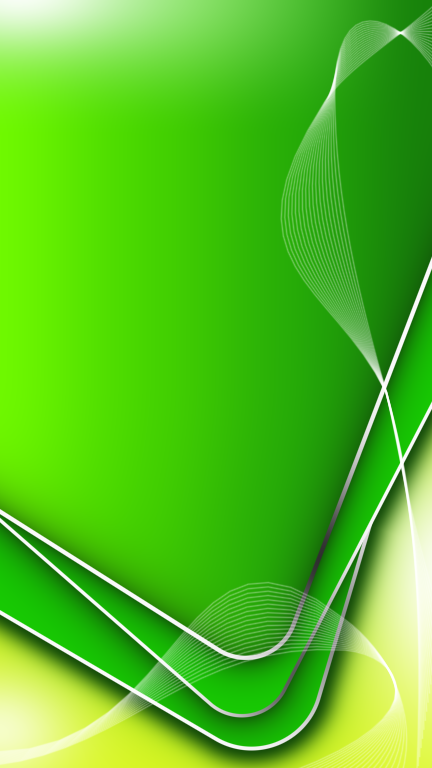
Reproduce this background procedurally as a WebGL 1 fragment shader.

```glsl
precision highp float;
// Glossy green panels with rounded V-shaped steel edges and two fine line ribbons.

uniform vec2 u_resolution;

const vec3 WHITE = vec3(1.0);
const vec3 LIME = vec3(0.44, 0.98, 0.0);
const vec3 LEAF = vec3(0.28, 0.84, 0.0);
const vec3 GRASS = vec3(0.14, 0.66, 0.03);
const vec3 FOREST = vec3(0.09, 0.51, 0.04);
const vec3 SHADOW = vec3(0.06, 0.27, 0.03);
const vec3 PANEL = vec3(0.09, 0.80, 0.01);
const vec3 YELLOW = vec3(0.86, 0.97, 0.14);
const vec3 MINT = vec3(0.64, 0.92, 0.55);

const int STRANDS = 18;
const int STEPS = 16;

float rayDistance(vec2 q, vec2 dir) {
  return length(q - dir * max(dot(q, dir), 0.0));
}

// Signed distance to an upward wedge with a round tip, negative inside.
float roundWedge(vec2 p, vec2 centre, vec2 left, vec2 right, float radius) {
  vec2 q = p - centre;
  float d = min(rayDistance(q, left), rayDistance(q, right));
  bool inside = right.x * q.y > right.y * q.x && q.x * left.y > q.y * left.x;
  return (inside ? -d : d) - radius;
}

float segmentDistance(vec2 p, vec2 a, vec2 b) {
  vec2 ab = b - a;
  vec2 ap = p - a;
  return length(ap - ab * clamp(dot(ap, ab) / dot(ab, ab), 0.0, 1.0));
}

vec2 bezier(vec2 a, vec2 b, vec2 c, vec2 d, float t) {
  float s = 1.0 - t;
  return s * s * s * a + 3.0 * s * s * t * b + 3.0 * s * t * t * c + t * t * t * d;
}

float fill(float d, float pixel) {
  return 1.0 - smoothstep(-0.5 * pixel, 0.5 * pixel, d);
}

float glow(vec2 p, vec2 centre, vec2 size) {
  vec2 q = (p - centre) / size;
  return exp(-dot(q, q));
}

// Strands blended between two cubic curves, a and b.
float ribbon(vec2 p, float pixel, vec2 a0, vec2 a1, vec2 a2, vec2 a3,
             vec2 b0, vec2 b1, vec2 b2, vec2 b3) {
  vec2 low = min(min(min(a0, a1), min(a2, a3)), min(min(b0, b1), min(b2, b3)));
  vec2 high = max(max(max(a0, a1), max(a2, a3)), max(max(b0, b1), max(b2, b3)));
  if (any(lessThan(p, low - 0.01)) || any(greaterThan(p, high + 0.01))) return 0.0;
  float clear = 1.0;
  for (int i = 0; i < STRANDS; i++) {
    float k = float(i) / float(STRANDS - 1);
    vec2 c0 = mix(a0, b0, k);
    vec2 c1 = mix(a1, b1, k);
    vec2 c2 = mix(a2, b2, k);
    vec2 c3 = mix(a3, b3, k);
    vec2 start = c0;
    float d = 1.0;
    for (int j = 1; j <= STEPS; j++) {
      vec2 end = bezier(c0, c1, c2, c3, float(j) / float(STEPS));
      d = min(d, segmentDistance(p, start, end));
      start = end;
    }
    clear *= 1.0 - 0.38 * fill(d - 0.0013, 1.5 * pixel);
  }
  return 1.0 - clear;
}

vec3 mainPanel(vec2 p, float edge) {
  float t = p.x + 0.06 * smoothstep(0.9, 0.4, p.y);
  vec3 col = mix(LIME, LEAF, smoothstep(-0.05, 0.38, t));
  col = mix(col, GRASS, smoothstep(0.27, 0.76, t));
  col = mix(col, FOREST, smoothstep(0.66, 1.0, t));
  col = mix(col, SHADOW, 0.6 * exp(edge / 0.045));
  float top = smoothstep(1.46, 1.80, p.y) * (1.0 - smoothstep(0.3, 1.0, p.x));
  col = mix(col, MINT, 0.8 * top);
  return mix(col, WHITE, 0.95 * glow(p, vec2(0.04, 1.80), vec2(0.26, 0.12)));
}

vec3 backdrop(vec2 p, float edge) {
  vec3 col = mix(YELLOW, WHITE, 0.95 * glow(p, vec2(1.03, 0.45), vec2(0.20, 0.33)));
  col = mix(col, WHITE, 0.75 * glow(p, vec2(0.0, 0.09), vec2(0.17, 0.13)));
  col = mix(col, GRASS, 0.55 * exp(-edge / 0.05));
  return mix(col, SHADOW, 0.95 * exp(-edge * edge / 0.0016));
}

// Adds a metallic line that darkens around one point.
vec3 steelEdge(vec3 col, vec2 p, float d, float width, vec2 dark, float depth, float pixel) {
  vec3 steel = vec3(0.98 - depth * glow(p, dark, vec2(0.16, 0.22)));
  return mix(col, steel, fill(abs(d) - width, pixel));
}

void main() {
  vec2 p = gl_FragCoord.xy / u_resolution * vec2(1.0, 16.0 / 9.0);
  float pixel = 1.5 / u_resolution.x;

  // Three stacked panels, each casting a shadow on the one below.
  float upper = roundWedge(p, vec2(0.569, 0.373), vec2(-0.845, 0.535), vec2(0.357, 0.934), 0.118);
  float middle = roundWedge(p, vec2(0.560, 0.232), vec2(-0.753, 0.658), vec2(0.460, 0.888), 0.111);
  float lower = roundWedge(p, vec2(0.582, 0.207), vec2(-0.863, 0.506), vec2(0.284, 0.959), 0.162);
  vec3 col = backdrop(p, max(min(middle, lower), 0.0));
  col = mix(col, mix(PANEL, SHADOW, 0.85 * exp(-max(middle, 0.0) / 0.04)), fill(lower, pixel));
  col = steelEdge(col, p, lower, 0.0045, vec2(0.80, 0.30), 0.45, pixel);
  col = mix(col, mix(PANEL, SHADOW, 0.9 * exp(-max(upper, 0.0) / 0.036)), fill(middle, pixel));
  col = steelEdge(col, p, middle, 0.004, vec2(0.70, 0.20), 0.65, pixel);
  col = mix(col, mainPanel(p, min(upper, 0.0)), fill(upper, pixel));
  col = steelEdge(col, p, upper, 0.005, vec2(0.75, 0.48), 0.8, pixel);

  // Upper ribbon: loop, fan and tail.
  float lines = ribbon(p, pixel, vec2(1.01, 1.77), vec2(0.903, 1.674), vec2(0.81, 1.627), vec2(0.752, 1.542),
    vec2(1.01, 1.611), vec2(0.914, 1.755), vec2(0.775, 1.80), vec2(0.775, 1.558));
  lines = max(lines, ribbon(p, pixel, vec2(0.752, 1.542), vec2(0.509, 1.164), vec2(0.764, 1.13), vec2(0.894, 0.87),
    vec2(0.775, 1.558), vec2(0.775, 1.315), vec2(0.833, 1.083), vec2(0.894, 0.87)));
  lines = max(lines, ribbon(p, pixel, vec2(0.894, 0.87), vec2(0.944, 0.69), vec2(0.984, 0.481), vec2(0.965, -0.015),
    vec2(0.894, 0.87), vec2(0.921, 0.759), vec2(0.938, 0.62), vec2(1.02, 0.342)));

  // Lower ribbon: rising arch and falling fan.
  lines = max(lines, ribbon(p, pixel, vec2(-0.01, 0.037), vec2(0.44, 0.042), vec2(0.417, 0.65), vec2(0.799, 0.343),
    vec2(-0.01, 0.007), vec2(0.301, 0.042), vec2(0.44, 0.296), vec2(0.799, 0.273)));
  lines = max(lines, ribbon(p, pixel, vec2(0.799, 0.343), vec2(0.891, 0.278), vec2(0.972, 0.134), vec2(0.93, -0.015),
    vec2(0.799, 0.273), vec2(0.926, 0.262), vec2(1.03, 0.123), vec2(0.671, -0.01)));

  gl_FragColor = vec4(mix(col, WHITE, lines), 1.0);
}
```
